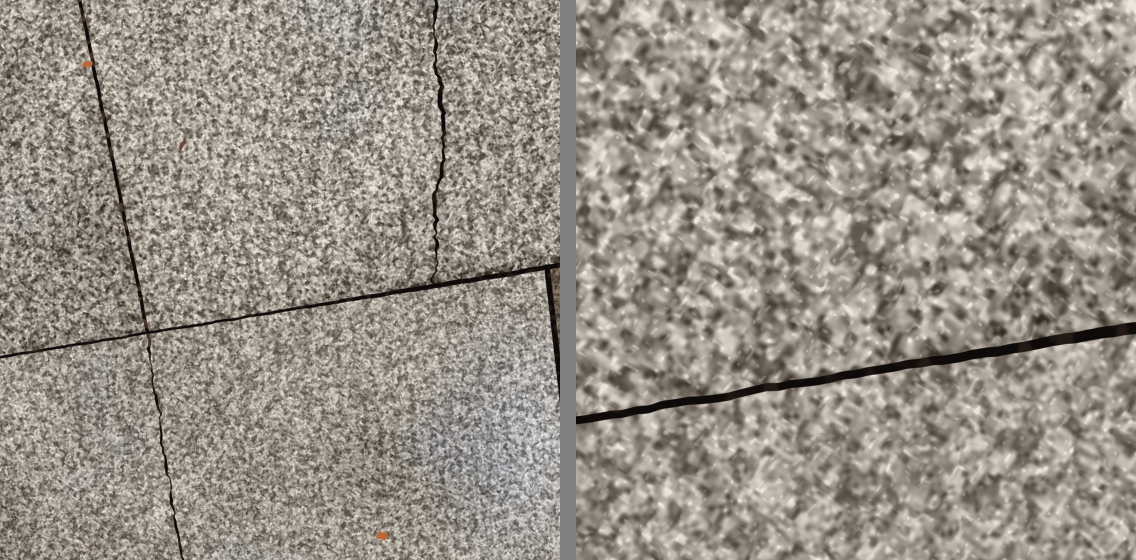
Left: the whole. Right: its middle third, enlarged.
Write a WebGL 2 fragment shader that draws this texture.

```glsl
#version 300 es
precision highp float;

uniform vec2 u_resolution;
out vec4 fragColor;

const vec3 WARM_TINT = vec3(0.030, 0.0, -0.040);
const vec3 COOL_TINT = vec3(-0.005, 0.0, 0.010);
const vec3 GAP_DARK = vec3(0.055, 0.040, 0.035);
const vec3 GAP_SOIL = vec3(0.30, 0.22, 0.17);
const vec3 LEAF_ORANGE = vec3(0.74, 0.40, 0.22);
const vec3 LEAF_RED = vec3(0.36, 0.20, 0.15);

float hash(vec2 p) {
  return fract(sin(dot(p, vec2(12.9898, 78.233))) * 43758.5453);
}

float noise(vec2 p) {
  vec2 cell = floor(p), f = fract(p);
  f = f * f * (3.0 - 2.0 * f);
  float low = mix(hash(cell), hash(cell + vec2(1, 0)), f.x);
  float high = mix(hash(cell + vec2(0, 1)), hash(cell + vec2(1, 1)), f.x);
  return mix(low, high, f.y);
}

float fbm(vec2 p) {
  float sum = 0.0, gain = 0.5;
  for (int i = 0; i < 4; i++) {
    sum += gain * noise(p);
    p = mat2(0.8, 0.6, -0.6, 0.8) * p * 2.03;
    gain *= 0.5;
  }
  return sum / 0.9375;
}

// Sideways wander of a broken edge
float jag(float t, float seed) {
  return 0.009 * (noise(vec2(t * 38.0, seed)) - 0.5)
       + 0.005 * (noise(vec2(t * 130.0, seed + 7.0)) - 0.5);
}

float line(float dist, float halfWidth, float aa) {
  return 1.0 - smoothstep(halfWidth - aa, halfWidth + aa, abs(dist));
}

float blob(vec2 p, vec2 center, vec2 radius) {
  vec2 d = (p - center) / radius;
  return exp(-dot(d, d));
}

// Speckled stone brightness: clustered dark grains plus fine pale flecks
float granite(vec2 p, float grainScale) {
  vec2 q = mat2(0.83, 0.56, -0.56, 0.83) * p;
  q += 0.003 * vec2(noise(p * 90.0), noise(p * 90.0 + 31.0));
  float clusters = smoothstep(0.22, 0.68, noise(q * 150.0 * grainScale));
  float grains = noise(q * 265.0 * grainScale + 17.0) - 0.5;
  float flecks = smoothstep(0.68, 0.95, noise(q * 310.0 + 53.0));
  return 0.24 * (clusters - 0.60) + 0.40 * grains + 0.16 * flecks;
}

float leaf(vec2 p, vec2 center, float angle, vec2 size, float aa) {
  vec2 d = p - center;
  float c = cos(angle), s = sin(angle);
  d = vec2(c * d.x + s * d.y, c * d.y - s * d.x);
  d.y += 0.25 * size.y * sin(d.x / size.x * 4.0);
  float dist = (length(d / size) - 1.0) * size.y;
  return 1.0 - smoothstep(-aa, aa, dist);
}

void main() {
  vec2 uv = gl_FragCoord.xy / u_resolution;
  float aa = 0.8 / min(u_resolution.x, u_resolution.y);

  // Signed distances to the joints and cracks
  float crossGap = uv.y - (0.362 + 0.164 * uv.x) - 0.2 * jag(uv.x, 3.0);
  float upper = smoothstep(-aa, aa, crossGap);
  float drop = 0.404 - uv.y;
  float leftGap = uv.x - (0.264 + 0.203 * drop) - 0.18 * jag(uv.y, 9.0);
  float rightGap = uv.x - (0.977 + 0.116 * (0.521 - uv.y));
  float bulge = exp(-pow((uv.y - 0.77) / 0.10, 2.0));
  float upperCrack = uv.x - (0.777 + 0.014 * bulge) - jag(uv.y, 21.0);
  float lowerCrack = uv.x - (0.264 + 0.12 * drop + 0.10 * drop * drop) - 0.8 * jag(uv.y, 35.0);

  // Stone with slab shading, worn patches and grime beside the joints
  float speckle = granite(uv, mix(1.12, 1.0, upper)) * mix(0.88, 1.04, upper);
  float shade = 0.575 + 0.15 * (fbm(uv * 7.0) - 0.5);
  shade += 0.035 * upper * blob(uv, vec2(0.52, 0.80), vec2(0.28, 0.24));
  shade -= 0.055 * upper * (1.0 - smoothstep(-aa, aa, leftGap)) * smoothstep(1.0, 0.5, uv.y);
  shade -= 0.06 * (1.0 - upper) * blob(uv, vec2(0.70, 0.18), vec2(0.13, 0.10));
  shade -= 0.10 * blob(uv, vec2(0.0, 0.10), vec2(0.04, 0.06));
  float pale = (1.0 - upper) * blob(uv, vec2(0.92, 0.20), vec2(0.13, 0.20));
  shade += 0.065 * pale;
  float grime = upper * exp(-max(crossGap, 0.0) / 0.022) * mix(0.07, 0.20, smoothstep(0.3, 0.8, uv.x));
  grime += upper * 0.08 * exp(-abs(leftGap) / 0.022);
  shade -= grime * (0.5 + fbm(uv * 18.0));
  float cool = clamp(0.9 * pale + 0.4 * smoothstep(0.55, 0.75, fbm(uv * 5.0 + 4.0)), 0.0, 1.0);
  vec3 color = clamp(vec3(shade + speckle), 0.14, 0.90) + mix(WARM_TINT, COOL_TINT, cool);
  float sideStone = (1.0 - upper) * smoothstep(-aa, aa, rightGap);
  color = mix(color, color * vec3(0.66, 0.60, 0.55), sideStone);

  // Scattered dry leaves
  color = mix(color, LEAF_RED, 0.8 * leaf(uv, vec2(0.326, 0.742), 1.15, vec2(0.014, 0.0035), aa));
  color = mix(color, LEAF_RED, 0.7 * leaf(uv, vec2(0.163, 0.025), 0.5, vec2(0.006, 0.002), aa));
  color = mix(color, LEAF_ORANGE, leaf(uv, vec2(0.682, 0.043), 0.2, vec2(0.010, 0.007), aa));

  // Open joints and ragged cracks, partly filled with soil
  float crackWidth = 0.0009 + 0.0030 * noise(vec2(uv.y * 48.0, 5.0));
  float gaps = line(crossGap, mix(0.0024, 0.0045, smoothstep(0.45, 0.85, uv.x)), aa);
  gaps = max(gaps, upper * line(leftGap, 0.0032, aa));
  gaps = max(gaps, upper * line(upperCrack, crackWidth + 0.0014 * bulge, aa));
  gaps = max(gaps, (1.0 - upper) * line(lowerCrack, 0.75 * crackWidth, aa));
  gaps = max(gaps, (1.0 - upper) * line(rightGap, 0.0050, aa));
  float soil = smoothstep(0.48, 0.85, noise(uv * 120.0 + 80.0));
  soil *= mix(0.35, 0.9, line(leftGap, 0.006, aa));
  color = mix(color, mix(GAP_DARK, GAP_SOIL, soil), gaps);
  color = mix(color, LEAF_ORANGE, leaf(uv, vec2(0.156, 0.885), 0.3, vec2(0.010, 0.005), aa));

  fragColor = vec4(color, 1.0);
}
```
